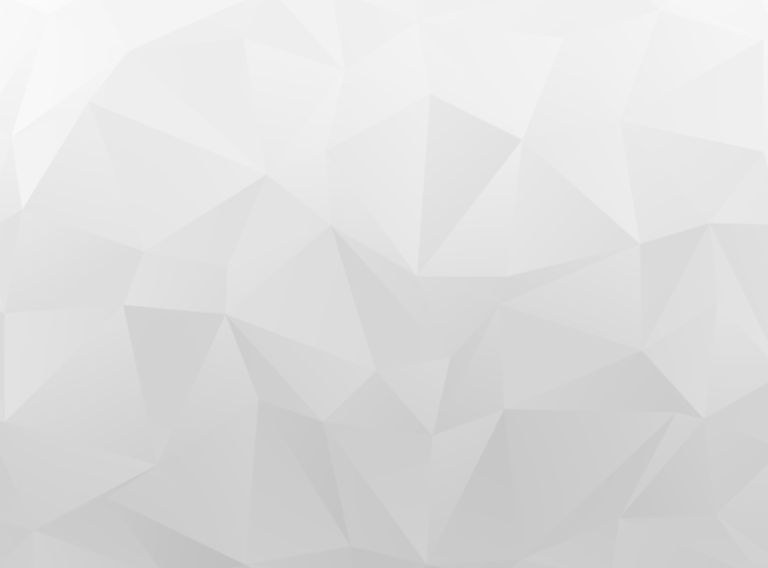
Reproduce this background procedurally as a Shadertoy shader.

```glsl
// Pale grey low-poly backdrop: irregular triangles, light above and darker below.

const vec2  CELLS       = vec2(9.0, 7.0);  // mesh cells across and up
const float JITTER      = 0.86;            // vertex scatter, in cells
const float TOP_TONE    = 0.945;
const float BOTTOM_TONE = 0.785;
const float LEFT_LIFT   = 0.035;           // extra light near the sides
const float RIGHT_LIFT  = 0.020;
const float FACE_SPREAD = 0.042;           // tone range between faces
const float FACE_SLOPE  = 0.11;            // shading across one face
const float FLATNESS    = 0.5;             // 1 = each face ignores the gradient
const float EDGE_SOFT   = 0.0022;          // edge softness, in canvas heights

float hash(vec2 p) {
    return fract(sin(dot(p, vec2(127.1, 311.7))) * 43758.545);
}

float cross2(vec2 a, vec2 b) {
    return a.x * b.y - a.y * b.x;
}

// Jittered mesh vertex; the outer ring is pinned just outside the canvas,
// which leaves thin slivers along the borders.
vec2 meshVertex(vec2 id, float aspect) {
    vec2 scatter = vec2(hash(id + 3.7), hash(id + 41.3)) - 0.5;
    vec2 uv = (id - 0.7 + JITTER * scatter) / (CELLS - 1.4);
    uv = clamp(uv, 0.006, 0.994);
    uv = mix(uv, vec2(-0.02), lessThan(id, vec2(0.5)));
    uv = mix(uv, vec2(1.02), greaterThan(id, CELLS - 0.5));
    return uv * vec2(aspect, 1.0);
}

// Smooth overall light at a point.
float backdropTone(vec2 p, float aspect) {
    float x = p.x / aspect;
    float tone = mix(TOP_TONE, BOTTOM_TONE, smoothstep(-0.05, 1.0, 1.0 - p.y));
    tone += LEFT_LIFT * (1.0 - smoothstep(0.0, 0.28, x));
    tone += RIGHT_LIFT * smoothstep(0.78, 1.0, x);
    return tone;
}

// Signed distance from the line a-b, positive on its left.
float lineSide(vec2 p, vec2 a, vec2 b) {
    return cross2(b - a, p - a) / max(length(b - a), 1e-4);
}

float triangleCover(vec2 p, vec2 a, vec2 b, vec2 c, float soft) {
    float winding = sign(cross2(b - a, c - a));
    float d = min(winding * lineSide(p, a, b),
              min(winding * lineSide(p, b, c), winding * lineSide(p, c, a)));
    return smoothstep(-soft, soft, d);
}

// True if u and v lie on opposite sides of the diagonal a-b.
bool splits(vec2 a, vec2 b, vec2 u, vec2 v) {
    return cross2(b - a, u - a) * cross2(b - a, v - a) < 0.0;
}

// Returns (weighted tone, weight) of one face.
vec2 shadeFace(vec2 p, vec2 a, vec2 b, vec2 c, vec2 seed, float aspect, float soft) {
    float cover = triangleCover(p, a, b, c, soft);
    if (cover <= 0.0) return vec2(0.0);
    vec2 centre = (a + b + c) / 3.0;
    float tone = mix(backdropTone(p, aspect), backdropTone(centre, aspect), FLATNESS);
    float contrast = mix(1.0, 0.45, smoothstep(0.6, 1.0, centre.y));
    float angle = 6.2832 * hash(seed + 9.1);
    float slope = FACE_SLOPE * dot(p - centre, vec2(cos(angle), sin(angle)));
    tone += contrast * (FACE_SPREAD * (hash(seed) - 0.5) + clamp(slope, -0.015, 0.015));
    return vec2(tone, 1.0) * cover;
}

void mainImage(out vec4 fragColor, in vec2 fragCoord) {
    float aspect = iResolution.x / iResolution.y;
    float soft = max(EDGE_SOFT, 0.75 / iResolution.y);
    vec2 p = fragCoord / iResolution.y;
    vec2 sum = vec2(0.0);

    for (float row = 0.0; row < CELLS.y; row++) {
        for (float col = 0.0; col < CELLS.x; col++) {
            vec2 id = vec2(col, row);
            vec2 a = meshVertex(id, aspect);
            vec2 b = meshVertex(id + vec2(1.0, 0.0), aspect);
            vec2 c = meshVertex(id + vec2(1.0, 1.0), aspect);
            vec2 d = meshVertex(id + vec2(0.0, 1.0), aspect);

            // Skip cells whose bounds miss the point
            vec2 low = min(min(a, b), min(c, d)) - soft;
            vec2 high = max(max(a, b), max(c, d)) + soft;
            if (any(lessThan(p, low)) || any(greaterThan(p, high))) continue;

            // Pick a random diagonal that keeps both triangles inside the cell
            bool rising = splits(a, c, b, d) && (hash(id + 77.0) < 0.5 || !splits(b, d, a, c));
            vec2 seed = id + 13.0;
            if (rising) {
                sum += shadeFace(p, a, b, c, seed, aspect, soft);
                sum += shadeFace(p, a, c, d, seed + 0.5, aspect, soft);
            } else {
                sum += shadeFace(p, a, b, d, seed, aspect, soft);
                sum += shadeFace(p, b, c, d, seed + 0.5, aspect, soft);
            }
        }
    }

    float tone = sum.y > 0.001 ? sum.x / sum.y : backdropTone(p, aspect);
    fragColor = vec4(vec3(tone), 1.0);
}
```
